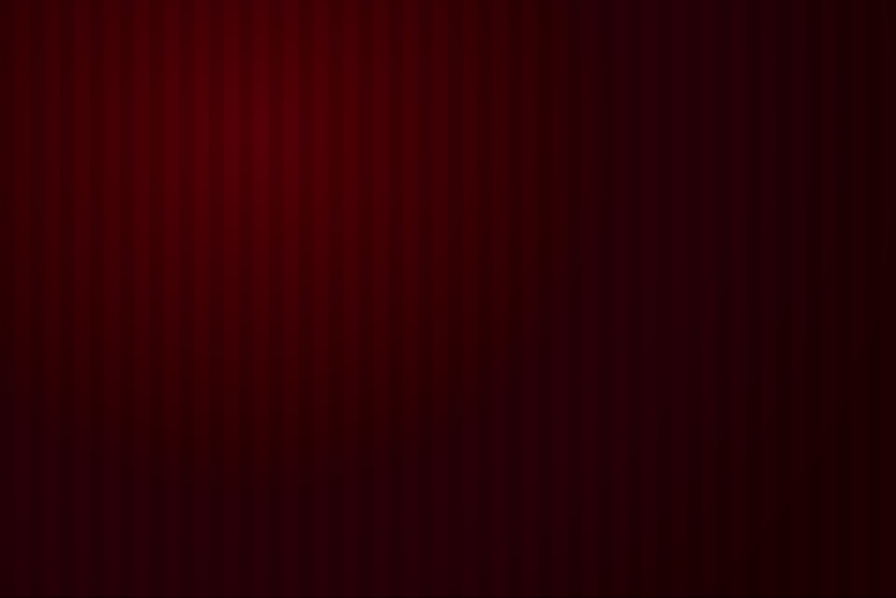
Reproduce this background procedurally as a Shadertoy shader.

```glsl
#define STRIPES 30.0
#define STRIPE_DEPTH 0.065
#define GLOW_CENTER vec2(0.28, 0.78)
#define GLOW_RADIUS 0.60
#define FAR_RADIUS 1.20
#define GLOW_RED 0.315
#define MID_RED 0.152
#define FAR_RED 0.112
#define EDGE_HEIGHT 0.004

// Alternating bands: -1 in the first half of each repeat, +1 in the second
float stripeWave(float x) {
    float phase = fract(x * STRIPES);
    float blur = STRIPES / iResolution.x;
    float toEdge = 0.25 - abs(phase - 0.75);   // rising edge at one half
    float toWrap = 0.25 - abs(phase + 0.25);   // falling edge at zero
    return 2.0 * smoothstep(-blur, blur, max(toEdge, toWrap)) - 1.0;
}

// Bright red core fading to maroon, then slowly to near black
vec3 curtainColor(float dist) {
    float core = clamp(1.0 - dist / GLOW_RADIUS, 0.0, 1.0);
    float outer = smoothstep(GLOW_RADIUS, FAR_RADIUS, dist);
    float red = mix(mix(MID_RED, FAR_RED, outer), GLOW_RED, core);

    // Faint plum tint in a soft ring beyond the glow
    float plum = smoothstep(0.50, 0.64, dist) * (1.0 - smoothstep(0.80, 1.05, dist));
    float blue = mix(0.008, 0.024, max(plum, 0.9 * core));
    return vec3(red, 0.0, blue);
}

void mainImage(out vec4 fragColor, in vec2 fragCoord) {
    vec2 uv = fragCoord / iResolution.xy;
    float aspect = iResolution.x / iResolution.y;
    float dist = length((uv - GLOW_CENTER) * vec2(aspect, 1.0));

    vec3 color = curtainColor(dist);
    color *= 1.0 + STRIPE_DEPTH * stripeWave(uv.x);

    // Thin shadow along the lower edge
    color *= mix(0.6, 1.0, smoothstep(0.0, EDGE_HEIGHT, uv.y));
    fragColor = vec4(color, 1.0);
}
```
